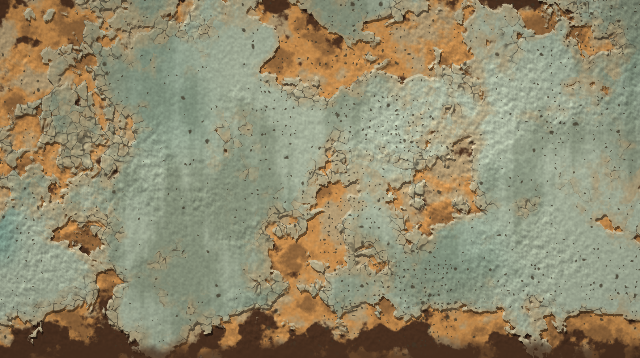
Write a Shadertoy shader that draws this texture.

```glsl
// Weathered green paint peeling from rusty sheet metal.
// A warped noise field, biased towards the borders, decides where metal is bare;
// offset samples of it shade the paint lips, then pits, streaks and grain are added.

const vec3 PAINT_LIGHT = vec3(0.625, 0.665, 0.580);
const vec3 PAINT_DARK  = vec3(0.470, 0.510, 0.425);
const vec3 PAINT_TEAL  = vec3(0.420, 0.560, 0.510);
const vec3 STAIN_TAN   = vec3(0.680, 0.590, 0.440);
const vec3 RUST_ORANGE = vec3(0.760, 0.540, 0.300);
const vec3 RUST_BROWN  = vec3(0.550, 0.390, 0.230);
const vec3 RUST_DEEP   = vec3(0.290, 0.190, 0.125);
const vec3 PIT_DARK    = vec3(0.260, 0.230, 0.170);

float hash(vec2 p) {
    vec3 q = fract(p.xyx * 0.1031);
    q += dot(q, q.yzx + 33.33);
    return fract((q.x + q.y) * q.z);
}

vec2 hash2(vec2 p) {
    return vec2(hash(p), hash(p + 71.7));
}

float noise(vec2 p) {
    vec2 i = floor(p), f = fract(p);
    f = f * f * (3.0 - 2.0 * f);
    return mix(mix(hash(i), hash(i + vec2(1, 0)), f.x),
               mix(hash(i + vec2(0, 1)), hash(i + vec2(1, 1)), f.x), f.y);
}

float fbm(vec2 p, int octaves) {
    float sum = 0.0, amp = 0.5, total = 0.0;
    for (int i = 0; i < octaves; i++) {
        sum += amp * noise(p);
        total += amp;
        amp *= 0.55;
        p = mat2(1.6, 1.2, -1.2, 1.6) * p + 17.3;
    }
    return sum / total;
}

// Cellular flakes: x = random value of the cell, y = distance to its border
vec2 flakes(vec2 p) {
    vec2 base = floor(p);
    float nearest = 9.0, second = 9.0, value = 0.0;
    for (int k = 0; k < 9; k++) {
        vec2 id = base + vec2(k % 3 - 1, k / 3 - 1);
        float d = length(id + hash2(id) - p);
        if (d < nearest) {
            second = nearest;
            nearest = d;
            value = hash(id + 5.5);
        } else second = min(second, d);
    }
    return vec2(value, second - nearest);
}

// Bends straight cell borders into ragged ones
vec2 ragged(vec2 p, float freq, float amount) {
    return p + amount * (vec2(fbm(p * freq, 3), fbm(p * freq + 40.0, 3)) - 0.5);
}

// Positive where metal is bare, negative under paint
float exposure(vec2 p, float aspect) {
    float u = p.x / aspect;
    float top = smoothstep(0.70, 1.0, p.y) * 0.17;
    float bottom = smoothstep(0.27, 0.02, p.y) * 0.23;
    float left = smoothstep(0.38, 0.10, u) * smoothstep(0.35, 0.65, p.y) * 0.07;
    float field = fbm(ragged(p, 5.0, 0.12) * 5.0 + 3.7, 7);
    float chip = flakes(ragged(p, 30.0, 0.035) * 34.0).x - 0.5;
    return field + top + bottom + left + 0.08 * chip - 0.665;
}

// Scattered round pits; density is the chance that a grid cell holds one
float pits(vec2 p, float scale, float density) {
    vec2 q = p * scale, id = floor(q);
    vec2 centre = 0.35 + 0.3 * hash2(id);
    float radius = mix(0.12, 0.34, hash(id + 9.1));
    float spot = smoothstep(radius, radius * 0.4, length(fract(q) - centre));
    return spot * step(hash(id + 23.0), density);
}

vec3 paintColor(vec2 p, float u) {
    float mottle = fbm(p * 3.2 + 21.0, 6);
    float streak = fbm(p * vec2(38.0, 2.5), 3);
    float worn = smoothstep(0.46, 0.68, mottle + 0.28 * (streak - 0.5));
    vec3 col = mix(PAINT_LIGHT, PAINT_DARK, 0.75 * worn);
    float teal = smoothstep(0.05, 0.0, u) * smoothstep(0.16, 0.05, abs(p.y - 0.38));
    teal += 0.35 * smoothstep(0.50, 0.70, fbm(p * 2.3 + 60.0, 3));
    col = mix(col, PAINT_TEAL, 0.7 * min(teal, 1.0));
    return col + 0.05 * smoothstep(0.35, 0.0, distance(vec2(u, p.y), vec2(0.74, 0.62)));
}

vec3 rustColor(vec2 p) {
    float tone = fbm(p * 13.0 + 8.0, 6);
    vec3 col = mix(STAIN_TAN, RUST_ORANGE, smoothstep(0.34, 0.52, tone));
    col = mix(col, RUST_BROWN, smoothstep(0.53, 0.68, tone));
    float border = 0.30 * smoothstep(0.17, 0.0, p.y) + 0.13 * smoothstep(0.90, 1.0, p.y);
    return mix(col, RUST_DEEP, smoothstep(0.64, 0.76, fbm(p * 17.0 + 31.0, 5) + border));
}

void mainImage(out vec4 fragColor, in vec2 fragCoord) {
    float aspect = iResolution.x / iResolution.y;
    vec2 p = fragCoord / iResolution.y;
    float u = p.x / aspect;

    // Bare metal here and one step towards the light
    float level = exposure(p, aspect);
    float bare = smoothstep(-0.012, 0.012, level);
    float bareAbove = smoothstep(-0.012, 0.012, exposure(p + vec2(-0.003, 0.007), aspect));

    // Paint, its rust stains and the metal below
    vec3 paint = paintColor(p, u);
    float stain = smoothstep(-0.15, 0.0, level + 0.10 * (fbm(p * vec2(22.0, 7.0), 4) - 0.5));
    paint = mix(paint, STAIN_TAN, 0.72 * stain);
    vec3 col = mix(paint, rustColor(p), bare);

    // Lit lips, cast shadows and cracks around the flakes
    col += 0.11 * (1.0 - bare) * bareAbove;
    col *= 1.0 - 0.50 * bare * (1.0 - bareAbove);
    float border = flakes(ragged(p, 30.0, 0.035) * 34.0).y;
    float cracked = smoothstep(-0.13, -0.03, level) * smoothstep(0.48, 0.62, noise(p * 11.0));
    col *= 1.0 - 0.42 * cracked * (1.0 - bare) * smoothstep(0.14, 0.02, border);

    // Pits gathered in clusters and vertical runs, mostly on the right
    float run = smoothstep(0.58, 0.85, noise(p * vec2(13.0, 1.6) + 4.0));
    float cluster = smoothstep(0.45, 0.70, fbm(p * 5.0 + 90.0, 4));
    float density = (0.05 + 0.30 * run + 0.25 * cluster) * mix(0.35, 1.0, smoothstep(0.35, 0.65, u));
    vec2 q = ragged(p, 60.0, 0.012);
    float pitted = max(pits(q, 42.0, density * 0.45), pits(q + 3.3, 85.0, density));
    col = mix(col, PIT_DARK, 0.78 * pitted);

    // Embossed grain, rougher in worn zones
    float rough = mix(0.10, 0.30, smoothstep(0.42, 0.62, fbm(p * 4.0 + 50.0, 4)));
    float relief = fbm(p * 75.0, 3) - fbm(p * 75.0 + vec2(-0.25, 0.5), 3);
    col *= 1.0 + rough * relief * 1.6 + 0.10 * (noise(p * 190.0) - 0.5);

    // Dark lower rim and gentle falloff to the corners
    float rim = smoothstep(0.055, 0.015, p.y + 0.05 * (fbm(p * 18.0, 4) - 0.5));
    col = mix(col, RUST_DEEP, 0.75 * rim);
    vec2 c = vec2(u, p.y) - 0.5;
    col *= 1.03 - 0.28 * dot(c, c);
    fragColor = vec4(clamp(col, 0.0, 1.0), 1.0);
}
```
